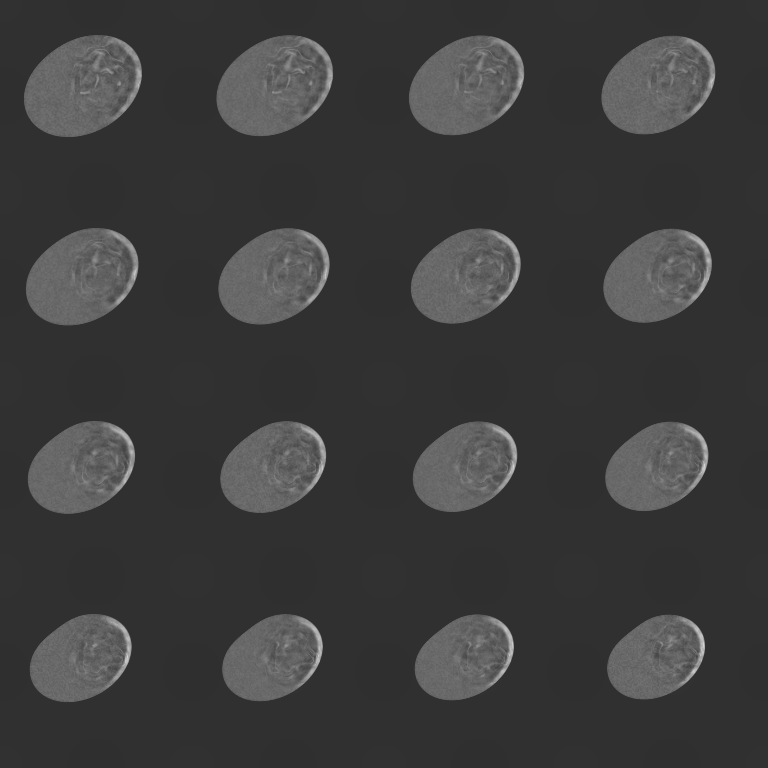
Reproduce this pattern procedurally as a Shadertoy shader.

```glsl
float hash(vec3 p) {
    p = fract(p * 0.1031);
    p += dot(p, p.zyx + 31.32);
    return fract((p.x + p.y) * p.z);
}

float noise(vec3 p) {
    vec3 i = floor(p), f = fract(p);
    f = f * f * (3.0 - 2.0 * f);
    vec2 o = vec2(0.0, 1.0);
    vec4 low = vec4(hash(i), hash(i + o.yxx), hash(i + o.xyx), hash(i + o.yyx));
    vec4 high = vec4(hash(i + o.xxy), hash(i + o.yxy), hash(i + o.xyy), hash(i + o.yyy));
    vec4 m = mix(low, high, f.z);
    return mix(mix(m.x, m.y, f.x), mix(m.z, m.w, f.x), f.y);
}

float segment(vec2 p, vec2 a, vec2 b) {
    vec2 ab = b - a;
    return length(p - a - ab * clamp(dot(p - a, ab) / dot(ab, ab), 0.0, 1.0));
}

// Normalised radius of the tilted oval: 1 on the outline
float ovalRadius(vec2 p, float age) {
    vec2 q = mat2(0.866, -0.5, 0.5, 0.866) * p;
    float flank = max(dot(normalize(q + 1e-4), vec2(-0.25, 0.97)), 0.0);
    return length(q / vec2(1.043, 0.777)) * (1.0 + mix(0.02, 0.09, age) * pow(flank, 6.0));
}

// Short broken creases bending around an off-centre focus
float creases(vec2 p, float age) {
    vec2 f = p - vec2(0.3, 0.0);
    f += 0.2 * (vec2(noise(vec3(p * 4.0, age + 3.0)), noise(vec3(p * 4.0, age + 9.0))) - 0.5);
    float d = length(f * vec2(1.0, 0.9));
    float outer = smoothstep(0.1, 0.32, d);
    vec3 ring = vec3(f / (d + 0.15) * 2.6 + 17.0, d * 14.0 + age * 1.2);
    float ridge = smoothstep(0.6, 1.0, 1.0 - abs(2.0 * noise(ring) - 1.0));
    float broken = smoothstep(0.35, 0.7, noise(vec3(p * 5.0 + 50.0, age * 1.5)));
    float fine = noise(ring * vec3(2.0, 2.0, 1.8) + 20.0) - 0.5;
    float cloud = noise(vec3(p * vec2(9.0, 15.0) + 80.0, age * 2.0)) - 0.5;
    return outer * (0.12 * ridge * broken + 0.11 * fine) + 0.11 * cloud;
}

// Forked bright vein, fading in later cells
float vein(vec2 p, float age) {
    p += 0.09 * (vec2(noise(vec3(p * 8.0, age * 2.0)), noise(vec3(p * 8.0, age * 2.0 + 5.0))) - 0.5);
    float d = segment(p, vec2(-0.02, -0.09), vec2(0.14, -0.13));
    d = min(d, segment(p, vec2(0.14, -0.13), vec2(0.23, 0.03)));
    d = min(d, segment(p, vec2(0.23, 0.03), vec2(0.20, 0.20)));
    d = min(d, segment(p, vec2(0.28, 0.24), vec2(0.46, 0.26)));
    d = min(d, segment(p, vec2(0.64, 0.30), vec2(0.62, 0.04)));
    float worn = smoothstep(0.2, 0.6, noise(vec3(p * 7.0 + 70.0, age * 2.0)));
    return (1.0 - smoothstep(0.005, 0.04, d)) * worn * mix(0.18, 0.03, age);
}

float surface(vec2 p, float r, float age) {
    float grain = noise(vec3(p * 42.0 + 90.0, age * 40.0)) - 0.5;
    float mottle = noise(vec3(p * 9.0 + 30.0, age * 3.0)) - 0.5;
    float wrinkled = 1.0 - smoothstep(0.35, 0.9, length((p - vec2(0.45, 0.14)) * vec2(1.0, 0.85)));
    float shade = 0.41 + 0.065 * grain + 0.02 * mottle;
    shade += wrinkled * (creases(p, age) - 0.03) + vein(p, age);

    // Dark band and bright rim on the right side
    float side = smoothstep(0.45, 0.9, dot(normalize(p + 1e-4), vec2(0.99, 0.12)));
    float band = smoothstep(0.68, 0.82, r) * (1.0 - smoothstep(0.84, 0.91, r));
    float rim = smoothstep(0.87, 0.94, r) * (1.0 - 0.5 * smoothstep(0.975, 1.0, r));
    float patches = 0.6 + 0.8 * noise(vec3(p * 11.0 + 40.0, age * 4.0));
    shade += side * (rim * patches * mix(0.18, 0.29, age) - 0.05 * band);
    return shade - 0.025 * smoothstep(0.95, 1.0, r) * (1.0 - side);
}

void mainImage(out vec4 fragColor, in vec2 fragCoord) {
    // Four by four wrapping cells, ageing in reading order from the top left
    vec2 grid = fragCoord / iResolution.xy * 4.0;
    vec2 cell = mod(floor(grid), 4.0);
    float age = (cell.x + 4.0 * (3.0 - cell.y)) / 15.0;
    float size = 0.3125 * mix(1.0, 0.83, age);
    vec2 p = (fract(grid) - mix(vec2(0.432, 0.552), vec2(0.417, 0.578), age)) / size;

    // Backdrop with a faint periodic unevenness
    vec2 wave = cos(6.2832 * grid);
    float backdrop = 0.188 + 0.003 * wave.x * wave.y;

    float r = ovalRadius(p, age);
    float pixel = 4.0 / (iResolution.y * size * 0.8);
    float cover = 1.0 - smoothstep(-0.5 * pixel, 0.5 * pixel, r - 1.0);
    fragColor = vec4(vec3(mix(backdrop, surface(p, r, age), cover)), 1.0);
}
```
